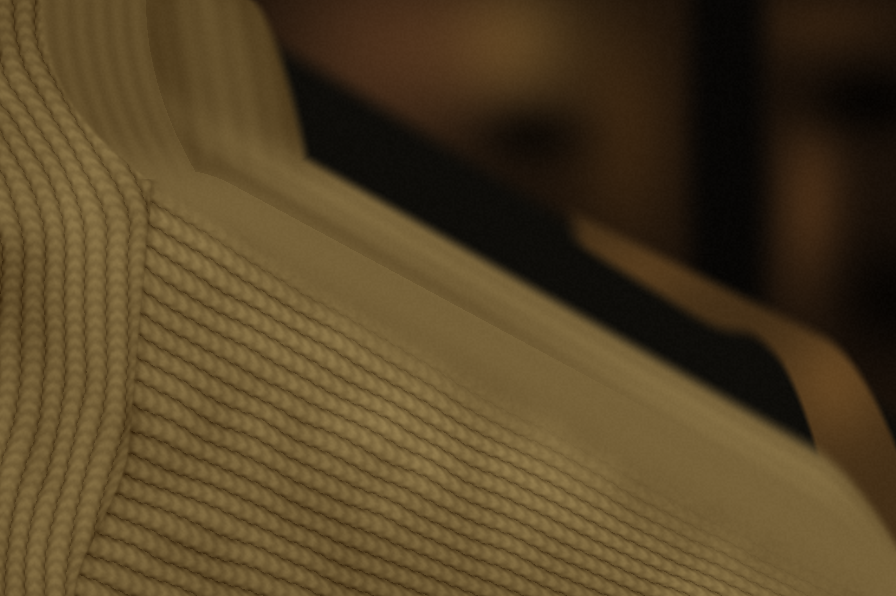
Give the GLSL for this texture, as a Shadertoy shader.

```glsl
#define WOOL_DARK vec3(0.21, 0.14, 0.045)
#define WOOL_LIGHT vec3(0.63, 0.54, 0.34)
#define JACKET vec3(0.055, 0.05, 0.036)
#define TAN vec3(0.36, 0.25, 0.12)
#define RIBS 25.0
#define STITCHES 46.0
#define GRAIN 0.018

float hash(vec2 p) {
    p = fract(p * vec2(0.1031, 0.1137));
    p += dot(p, p.yx + 33.33);
    return fract((p.x + p.y) * p.x * 7.31);
}

float noise(vec2 p) {
    vec2 i = floor(p), f = fract(p);
    f = f * f * (3.0 - 2.0 * f);
    return mix(mix(hash(i), hash(i + vec2(1, 0)), f.x),
               mix(hash(i + vec2(0, 1)), hash(i + vec2(1, 1)), f.x), f.y);
}

// Soft coverage of the negative side of a distance
float inside(float d, float blur) { return 1.0 - smoothstep(-blur, blur, d); }

float glow(vec2 p, vec2 center, vec2 size) {
    vec2 q = (p - center) / size;
    return exp(-dot(q, q));
}

vec3 wool(float light) { return mix(WOOL_DARK, WOOL_LIGHT, clamp(light, 0.0, 1.0)); }

// Rib relief with chained stitches: x counts ribs, y counts stitches
float knit(vec2 q) {
    float across = abs(fract(q.x) - 0.5) * 2.0;
    float chain = sin(6.2832 * (q.y + 0.45 * across + 0.5 * floor(q.x)));
    float groove = smoothstep(0.5, 1.0, across);
    return 0.14 - 0.24 * across * across - groove * (0.1 + 0.12 * chain)
         + 0.07 * chain * (1.0 - groove);
}

// Collar outline above the shoulder, sleeve seam below it
float seamX(float y) {
    float t = clamp((1.0 - y) / 0.305, 0.0, 1.0);
    return 0.07 + 0.185 * pow(t, 2.3) - 0.086 * max(0.695 - y, 0.0)
         - 0.07 * (1.0 - smoothstep(0.0, 0.25, y));
}

float sleeveTop(float x) {
    float s = x - 0.255;
    return 0.7 - 0.63 * s + 0.05 * s * s;
}

vec3 room(vec2 p) {
    vec3 c = vec3(0.1, 0.065, 0.035);
    c += vec3(0.19, 0.12, 0.07) * glow(p, vec2(0.66, 0.92), vec2(0.2, 0.17));
    c += vec3(0.19, 0.15, 0.07) * glow(p, vec2(0.87, 0.93), vec2(0.12, 0.12));
    c += vec3(0.11, 0.07, 0.025) * glow(p, vec2(1.05, 0.78), vec2(0.09, 0.2));
    c += vec3(0.16, 0.1, 0.045) * glow(p, vec2(1.36, 0.66), vec2(0.06, 0.16));
    c += vec3(0.08, 0.05, 0.02) * glow(p, vec2(1.38, 0.96), vec2(0.13, 0.06));
    c *= 1.0 - 0.6 * glow(p, vec2(0.89, 0.77), vec2(0.09, 0.05));
    c *= 1.0 - 0.75 * glow(p, vec2(1.46, 0.83), vec2(0.13, 0.06));
    c *= 1.0 - 0.7 * glow(p, vec2(1.5, 0.5), vec2(0.1, 0.1));
    float post = inside(abs(p.x - 1.22) - 0.06, 0.035);
    return mix(c, vec3(0.022, 0.02, 0.016), 0.92 * post);
}

vec3 backGarments(vec2 p, vec3 c) {
    float jacket = max(p.y - 0.92 + 0.6 * (p.x - 0.47), 0.44 - p.x);
    c = mix(c, JACKET, inside(jacket, 0.03));
    float drop = max(p.x - 1.38, 0.0), fall = max(p.x - 1.3, 0.0);
    float top = 0.645 - 0.5 * (p.x - 0.96) - 8.0 * drop * drop;
    float bottom = 0.59 - 0.62 * (p.x - 0.97) - 20.0 * fall * fall
                 + 0.03 * glow(p.xx, vec2(1.27), vec2(0.07));
    float strip = inside(p.y - top, 0.018) * inside(bottom - p.y, 0.018)
                * smoothstep(0.94, 0.99, p.x);
    float fold = 0.72 + 0.35 * glow(p, vec2(1.4, 0.36), vec2(0.09, 0.1))
               + 0.2 * glow(p, vec2(1.08, 0.55), vec2(0.12, 0.06));
    return mix(c, TAN * fold, strip);
}

// The two defocused sweaters behind the front one
vec3 blurredSweaters(vec2 p, vec3 c) {
    float tip = max(p.x - 1.36, 0.0);
    float edge = 0.735 - 0.572 * (p.x - 0.514) - 4.0 * tip * tip;
    float neck = p.x - 0.42 - 0.094 * pow(clamp((1.0 - p.y) / 0.265, 0.0, 1.0), 0.6);
    float depth = edge - p.y;
    float outline = min(neck, -0.87 * depth);
    float upper = smoothstep(0.66, 0.8, p.y);
    float light = 0.56 + 0.14 * glow(vec2(depth), vec2(0.055), vec2(0.06));
    light -= 0.16 * upper + 0.15 * smoothstep(-0.09, 0.0, neck) * upper;
    light += 0.025 * sin(p.x * 150.0 + p.y * 25.0) * upper;
    light += 0.02 * sin(depth * 190.0) * (1.0 - upper);
    light -= 0.14 * smoothstep(1.36, 1.5, p.x);

    // Middle sweater: collar and rounded shoulder
    float shoulder = p.y - 0.69 + 0.54 * (p.x - 0.39) + 3.0 * pow(max(0.39 - p.x, 0.0), 2.0);
    float t = clamp((1.0 - p.y) / 0.3, 0.0, 1.0);
    float collar = p.x - 0.245 - 0.09 * t * t;
    float middle = min(collar, shoulder);
    float fade = 1.0 - smoothstep(0.75, 1.2, p.x);
    light -= 0.19 * fade * smoothstep(0.1, 0.0, abs(middle)) * step(0.0, middle);
    float midLight = 0.6 - 0.2 * upper - 0.12 * smoothstep(0.04, 0.14, -shoulder) * fade;
    midLight += 0.035 * sin((p.x - 0.09 * t * t) * 200.0) * upper;
    light = mix(light, midLight, inside(middle, 0.01 + 0.035 * p.x));
    return mix(c, wool(light), inside(outline, 0.01 + 0.006 * p.x));
}

vec3 frontSweater(vec2 p, vec3 c) {
    float seam = p.x - seamX(p.y);
    float depth = sleeveTop(p.x) - p.y;
    float wobble = noise(p * 14.0) - 0.5;

    // Sleeve ribs converge toward the cuff
    float rib = depth / (1.0 - 0.4 * (p.x - 0.22)) * RIBS + 0.3 * wobble;
    float focus = smoothstep(-0.01, 0.02 + 0.13 * p.x, depth);
    float sleeve = 0.56 - 0.13 * smoothstep(0.1, 0.45, depth) + 0.12 * wobble;
    sleeve += 0.07 * glow(p, vec2(0.75, 0.27), vec2(0.4, 0.15));
    sleeve += knit(vec2(rib, p.x * STITCHES)) * focus;

    // Body ribs sweep down from the collar
    float sweep = 0.16 * smoothstep(0.6, 0.97, p.y) + 0.07 * (1.0 - smoothstep(0.0, 0.4, p.y));
    float body = 0.5 + 0.1 * glow(p, vec2(0.12, 0.64), vec2(0.13, 0.13)) + 0.1 * wobble;
    body -= 0.2 * glow(p, vec2(0.0, 0.5), vec2(0.09, 0.12)) + 0.12 * smoothstep(0.8, 1.0, p.y);
    body += 0.85 * knit(vec2((p.x + sweep) * RIBS * 1.1 + 0.3 * wobble, p.y * STITCHES));

    float light = mix(sleeve, body, inside(seam, 0.004));
    light -= 0.2 * exp(-abs(seam) * 130.0) * step(p.y, 0.7);
    light += 0.05 * (noise(p * 170.0) - 0.5);
    float cover = max(inside(seam, 0.007), inside(-depth, 0.008 + 0.035 * p.x));
    return mix(c, wool(light), cover);
}

void mainImage(out vec4 fragColor, in vec2 fragCoord) {
    vec2 p = fragCoord / iResolution.y;
    vec3 c = backGarments(p, room(p));
    c = frontSweater(p, blurredSweaters(p, c));
    c += GRAIN * (noise(p * 330.0) - 0.5);
    fragColor = vec4(clamp(c, 0.0, 1.0), 1.0);
}
```
